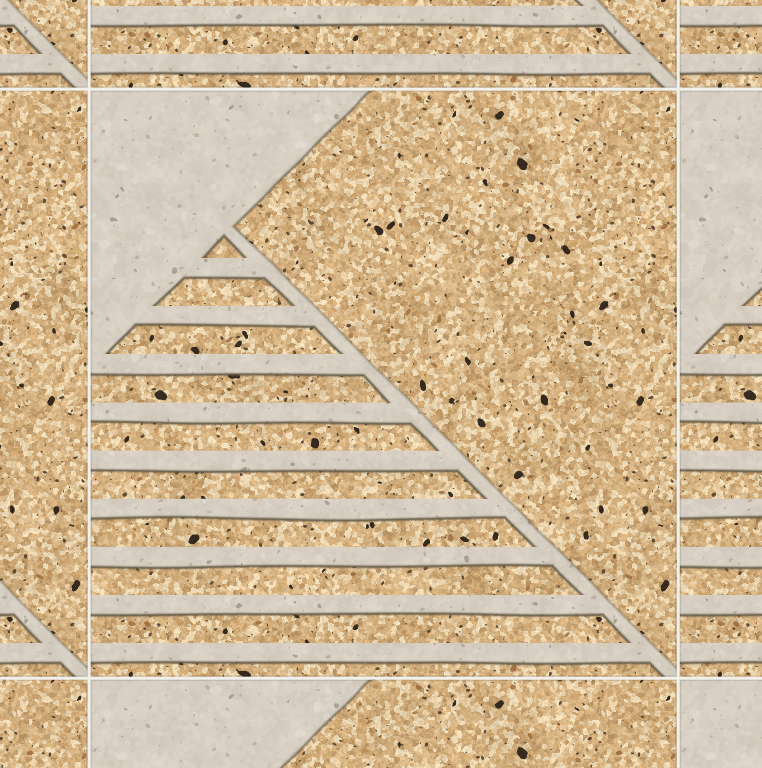
This pattern is drawn by a WebGL 1 fragment shader. Its source:

```glsl
precision highp float;
uniform vec2 u_resolution;

#define TILE 0.767            // tile pitch, in canvas heights
#define CORNER 0.116          // first tile corner from the top left
#define JOINT 0.0026          // half width of the white joint
#define DIAGONAL 0.48         // x + y along the rising edge
#define BAND vec2(-0.022, 0.014) // x - y limits of the falling band
#define STRIPE_TOP 0.287
#define STRIPE_PITCH 0.0817
#define STRIPE_WIDTH 0.034
#define WOBBLE 0.006
#define SHADOW 0.0026
#define GRAINS 125.0          // sand grains across a tile

vec2 hash2(vec2 p) {
  vec3 q = fract(p.xyx * vec3(0.1031, 0.1030, 0.0973));
  q += dot(q, q.yzx + 33.33);
  return fract((q.xx + q.yz) * q.zy);
}

float cornerGradient(vec2 cell, vec2 offset) {
  float a = 6.2832 * hash2(cell + 17.0).x;
  return dot(vec2(cos(a), sin(a)), offset);
}

float gradientNoise(vec2 p) {
  vec2 i = floor(p), f = p - i;
  vec2 u = f * f * f * (f * (f * 6.0 - 15.0) + 10.0);
  vec2 e = vec2(1.0, 0.0);
  return mix(mix(cornerGradient(i, f), cornerGradient(i + e, f - e), u.x),
             mix(cornerGradient(i + e.yx, f - e.yx), cornerGradient(i + 1.0, f - 1.0), u.x), u.y);
}

// Two random values of the nearest grain
vec2 grain(vec2 p) {
  vec2 i = floor(p), id = i;
  float nearest = 9.0;
  for (int y = -1; y <= 1; y++)
    for (int x = -1; x <= 1; x++) {
      vec2 c = i + vec2(float(x), float(y));
      vec2 d = c + hash2(c) - p;
      if (dot(d, d) < nearest) { nearest = dot(d, d); id = c; }
    }
  return hash2(id + 71.0);
}

// Scattered, randomly turned oval chips; most are small
float chips(vec2 t, float scale, float density, float radius, float seed, float px) {
  vec2 p = t * scale + seed;
  p += 0.06 * vec2(gradientNoise(p * 5.0), gradientNoise(p * 5.0 + 31.0));
  vec2 i = floor(p);
  float cover = 0.0, blur = px * scale * 0.6;
  for (int y = -1; y <= 1; y++)
    for (int x = -1; x <= 1; x++) {
      vec2 c = i + vec2(float(x), float(y));
      vec2 shape = hash2(c + 9.0), pick = hash2(c + 43.0);
      vec2 d = p - c - hash2(c);
      float a = 6.2832 * shape.x, s = sin(a), k = cos(a);
      d = vec2(k * d.x + s * d.y, k * d.y - s * d.x) * vec2(0.8, 1.0 + 0.7 * pick.y);
      float r = radius * mix(0.3, 1.0, shape.y * shape.y);
      float spot = 1.0 - smoothstep(r - blur, r + blur, length(d));
      cover = max(cover, spot * step(pick.x, density));
    }
  return cover;
}

vec3 sandColor(vec2 t, float px) {
  vec2 g = grain(t * GRAINS), fine = grain(t * GRAINS * 1.8 + 50.0);
  vec3 c = mix(vec3(0.85, 0.72, 0.54), vec3(0.82, 0.67, 0.46), g.y);
  c = mix(c, vec3(0.94, 0.87, 0.73), 0.85 * smoothstep(0.62, 0.85, g.x));
  c = mix(c, vec3(0.74, 0.59, 0.40), 0.8 * smoothstep(0.26, 0.08, g.x));
  c += 0.11 * (fine.x - 0.5) + 0.05 * gradientNoise(t * 9.0);
  c = mix(c, vec3(0.95, 0.89, 0.77), 0.75 * chips(t, 42.0, 0.25, 0.24, 11.0, px));
  c = mix(c, vec3(0.58, 0.39, 0.21), 0.75 * chips(t, 36.0, 0.16, 0.19, 83.0, px));
  c = mix(c, vec3(0.30, 0.22, 0.14), 0.85 * chips(t, 62.0, 0.28, 0.21, 29.0, px));
  return mix(c, vec3(0.16, 0.12, 0.09), 0.92 * chips(t, 21.0, 0.27, 0.20, 57.0, px));
}

vec3 cementColor(vec2 t, float px) {
  vec3 c = vec3(0.84, 0.81, 0.76) + 0.035 * gradientNoise(t * 24.0);
  c += 0.035 * (grain(t * GRAINS * 0.9 + 90.0).x - 0.5);
  c = mix(c, vec3(0.89, 0.87, 0.83), 0.6 * chips(t, 26.0, 0.3, 0.22, 15.0, px));
  c = mix(c, vec3(0.66, 0.62, 0.57), 0.6 * chips(t, 55.0, 0.22, 0.21, 37.0, px));
  return mix(c, vec3(0.56, 0.53, 0.49), 0.65 * chips(t, 28.0, 0.16, 0.16, 61.0, px));
}

void main() {
  // Tile coordinates run right and down
  vec2 p = vec2(gl_FragCoord.x, u_resolution.y - gl_FragCoord.y) / u_resolution.y;
  vec2 t = fract((p - CORNER) / TILE);
  float px = 1.0 / (u_resolution.y * TILE);

  // Inlay edges, positive inside the sand
  float rough = 0.0025 * gradientNoise(t * 14.0);
  float rise = (t.x + t.y - DIAGONAL) * 0.7071 + rough;
  float fall = t.x - t.y;
  float field = min(rise, (fall - BAND.y) * 0.7071 + rough);
  float row = floor((t.y - STRIPE_TOP) / STRIPE_PITCH);
  float s = t.y - STRIPE_TOP - row * STRIPE_PITCH;
  float top = s - STRIPE_WIDTH + WOBBLE * gradientNoise(vec2(t.x * 3.5, row * 5.3 + 0.4));
  float slat = min(min(rise, (BAND.x - fall) * 0.7071 + rough), top);
  float sand = max(field, min(slat, STRIPE_PITCH - s));

  vec3 color = mix(cementColor(t, px), sandColor(t, px), clamp(sand / px + 0.5, 0.0, 1.0));

  // Shadowed rims; slat bottoms stay clean
  float slatRim = exp(-pow(slat / SHADOW, 2.0));
  float fieldRim = exp(-pow(field / SHADOW, 2.0)) * mix(0.75, 0.45, smoothstep(0.22, 0.27, t.y));
  color = mix(color, vec3(0.36, 0.32, 0.25), 0.8 * max(slatRim, fieldRim));

  // White joint with a faint dark border
  vec2 border = min(t, 1.0 - t);
  float edge = min(border.x, border.y);
  color *= 1.0 - 0.15 * (1.0 - smoothstep(JOINT, JOINT * 2.5, edge));
  float joint = 1.0 - smoothstep(JOINT - 0.5 * px, JOINT + 0.5 * px, edge);
  gl_FragColor = vec4(mix(color, vec3(0.95, 0.94, 0.92), joint), 1.0);
}
```
